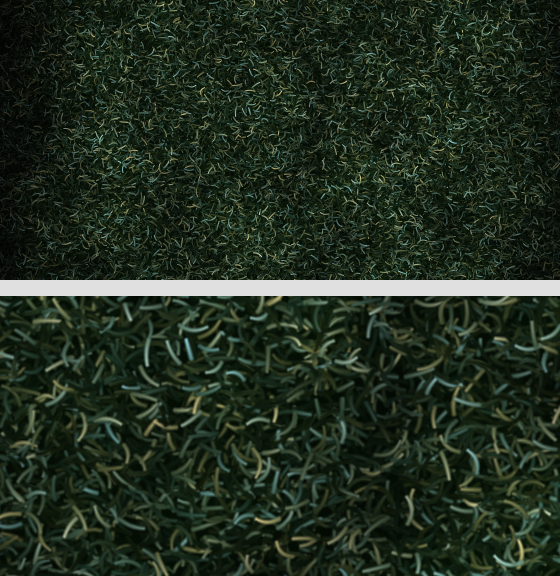
Top, the full canvas; bottom, a detail of the centre.
Write a Shadertoy shader that draws this texture.

```glsl
// Dense dark green turf: layered short curved blades under a soft vignette.

#define LAYERS 7
#define CELL 0.024
#define HALF_LENGTH 0.0135
#define HALF_WIDTH 0.0022
#define SOFTNESS 0.0024
#define BEND 0.4
#define LEVEL_BIAS 0.35
#define SHADOW 0.35
#define PATCH_CONTRAST 0.5
#define BRIGHTNESS 1.45
#define SOIL vec3(0.016, 0.05, 0.016)
#define TIP vec3(0.38, 0.46, 0.36)

const float HALF_PI = 1.5708;

vec4 hash42(vec2 p) {
    vec4 h = fract(p.xyxy * vec4(0.1031, 0.1030, 0.0973, 0.1099));
    h += dot(h, h.wzxy + 33.33);
    return fract((h.xxyz + h.yzzw) * h.zywx);
}

float cornerSlope(vec2 corner, vec2 offset) {
    float angle = 4.0 * HALF_PI * hash42(corner + 71.0).x;
    return dot(vec2(cos(angle), sin(angle)), offset);
}

float gradientNoise(vec2 p) {
    vec2 i = floor(p), f = fract(p);
    vec2 u = f * f * f * (f * (f * 6.0 - 15.0) + 10.0);
    vec2 e = vec2(0.0, 1.0);
    return mix(mix(cornerSlope(i, f), cornerSlope(i + e.yx, f - e.yx), u.x),
               mix(cornerSlope(i + e.xy, f - e.xy), cornerSlope(i + e.yy, f - e.yy), u.x), u.y);
}

// Returns distance to the bent centre line and position along it (0 root, 1 tip).
vec2 bladeShape(vec2 p, float angle, float halfLength, float bend) {
    float c = cos(angle), s = sin(angle);
    vec2 q = vec2(c * p.x + s * p.y, c * p.y - s * p.x);
    float along = clamp(q.x / halfLength, -1.0, 1.0);
    q.y -= bend * halfLength * (along * along - 0.4);
    q.x -= along * halfLength;
    return vec2(length(q), 0.5 + 0.5 * along);
}

vec3 bladeColor(float tone, float hue) {
    vec3 color = SOIL + (TIP - SOIL) * pow(vec3(tone), vec3(1.1, 1.0, 1.15));
    return color * vec3(1.0 + 0.22 * hue, 1.0, 1.0 - 0.22 * hue);
}

vec3 drawLayer(vec3 color, vec2 p, float layer, float soft) {
    float depth = mix(0.4, 1.0, layer / float(LAYERS - 1));
    vec2 grid = p / CELL + layer * vec2(17.37, 31.71) + 40.0;
    vec2 cell = floor(grid);
    for (int y = -1; y <= 1; y++)
    for (int x = -1; x <= 1; x++) {
        vec2 id = cell + vec2(x, y);
        vec4 place = hash42(id + layer * 13.0);
        vec4 look = hash42(id + layer * 13.0 + 191.0);

        // Angles lean towards the horizontal.
        float turn = place.z * 2.0 - 1.0;
        float angle = HALF_PI * turn * mix(1.0, abs(turn), LEVEL_BIAS);
        angle += look.w < 0.5 ? 0.0 : 2.0 * HALF_PI;

        float halfLength = HALF_LENGTH * mix(0.65, 1.25, place.w);
        vec2 blade = bladeShape((grid - id - place.xy) * CELL, angle,
                                halfLength, BEND * (look.x * 2.0 - 1.0));
        float width = HALF_WIDTH * mix(1.15, 0.8, blade.y);
        float cover = 1.0 - smoothstep(width - soft, width + soft, blade.x);
        float halo = 1.0 - smoothstep(0.0, 3.0 * HALF_WIDTH, blade.x);

        float tone = mix(0.1, BRIGHTNESS, look.y * look.y) * depth;
        tone *= mix(0.75, 1.25, blade.y);
        color = mix(color, SOIL, SHADOW * halo);
        color = mix(color, bladeColor(tone, look.z * 2.0 - 1.0), cover);
    }
    return color;
}

float vignette(vec2 uv) {
    float left = smoothstep(-0.12, 0.24, uv.x);
    float right = smoothstep(-0.14, 0.16, 1.0 - uv.x);
    float ends = smoothstep(-0.25, 0.18, uv.y) * smoothstep(-0.25, 0.15, 1.0 - uv.y);
    return left * right * mix(0.75, 1.0, ends);
}

void mainImage(out vec4 fragColor, in vec2 fragCoord) {
    vec2 uv = fragCoord / iResolution.xy;
    vec2 p = fragCoord / iResolution.y;
    float soft = max(SOFTNESS, 0.6 / iResolution.y);

    vec3 color = SOIL;
    for (int i = 0; i < LAYERS; i++)
        color = drawLayer(color, p, float(i), soft);

    // Broad uneven growth, then darkened borders.
    float growth = gradientNoise(p * 4.0) + 0.7 * gradientNoise(p * 11.0 + 5.0);
    color *= 1.0 + PATCH_CONTRAST * growth;
    color *= vignette(uv);
    fragColor = vec4(clamp(color, 0.0, 1.0), 1.0);
}
```
